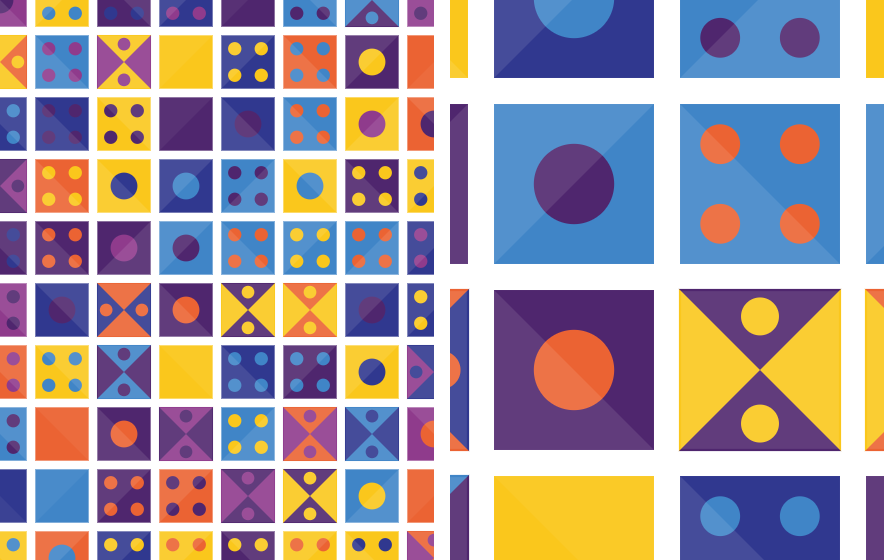
Left: the whole. Right: its middle third, enlarged.
A Shadertoy shader for this pattern:

```glsl
const vec3 PALETTE[6] = vec3[6](
    vec3(0.98, 0.78, 0.11),  // yellow
    vec3(0.25, 0.52, 0.78),  // blue
    vec3(0.31, 0.15, 0.43),  // purple
    vec3(0.56, 0.23, 0.55),  // magenta
    vec3(0.19, 0.22, 0.56),  // navy
    vec3(0.92, 0.39, 0.20)); // orange

// Four independent random values in [0, 1) per cell
vec4 hashCell(ivec2 cell) {
    uvec4 v = uvec4(uvec2(cell + 64), 17u, 5u) * 1664525u + 1013904223u;
    for (int i = 0; i < 2; i++) {
        v.x += v.y * v.w;
        v.y += v.z * v.x;
        v.z += v.x * v.y;
        v.w += v.y * v.z;
        v ^= v >> 16u;
    }
    return vec4(v >> 8u) * exp2(-24.0);
}

float circle(vec2 p, float radius) {
    return length(p) - radius;
}

float square(vec2 p, float extent) {
    p = abs(p);
    return max(p.x, p.y) - extent;
}

// Antialiased coverage of the region where the distance is negative
float coverage(float dist, float pixel) {
    return clamp(0.5 - dist / pixel, 0.0, 1.0);
}

vec3 tileColor(vec2 p, ivec2 cell, float pixel) {
    vec4 rnd = hashCell(cell);
    float kind = rnd.x;

    // Ground favours the first colours; the accent always differs from it
    int ground = int(pow(rnd.y, 1.1) * 6.0);
    int accent = (ground + 1 + int(rnd.z * 5.0)) % 6;

    // Diagonal sheen over one of four corner halves
    int corner = int(rnd.w * 4.0);
    vec2 sheenDir = vec2(corner % 2, corner / 2) * 2.0 - 1.0;
    float sheen = coverage(-dot(p, sheenDir) * 0.7071, pixel);

    float extent = 0.43;
    float motif = 1.0;
    if (kind < 0.40) {
        // Four dots
        motif = circle(abs(p) - 0.214, 0.107);
    } else if (kind < 0.63) {
        // Single disc
        motif = circle(p, 0.216);
    } else if (kind < 0.88) {
        // Opposed triangles with two dots, horizontal or vertical
        vec2 q = abs(kind < 0.75 ? p : p.yx);
        float wedges = (q.x - q.y) * 0.7071;
        motif = min(wedges, circle(q - vec2(0.288, 0.0), 0.102));
        extent = 0.436;
        sheen = coverage(square(p, 0.424), pixel);
    } else {
        // Plain tile, fainter sheen
        sheen *= 0.5;
    }

    vec3 color = mix(PALETTE[ground], PALETTE[accent], coverage(motif, pixel));
    color = mix(color, vec3(1.0), 0.1 * sheen);
    return mix(vec3(1.0), color, coverage(square(p, extent), pixel));
}

void mainImage(out vec4 fragColor, in vec2 fragCoord) {
    // Seven cells across, tile centres aligned to the top left corner
    vec2 grid = vec2(fragCoord.x, iResolution.y - fragCoord.y) * 7.0 / iResolution.x;
    vec2 cell = floor(grid + 0.5);
    float pixel = 7.0 / iResolution.x;
    fragColor = vec4(tileColor(grid - cell, ivec2(cell), pixel), 1.0);
}
```
